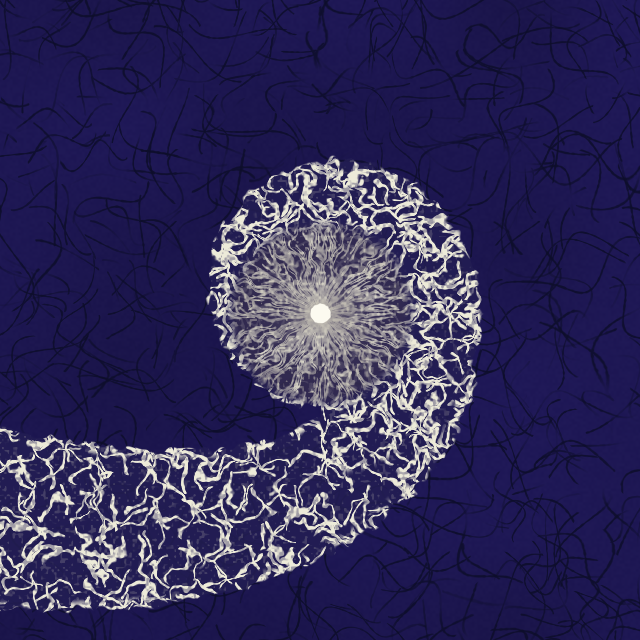
Reproduce this background procedurally as a Shadertoy shader.

```glsl
// A pale coiled frond of tangled threads on indigo paper scored with dark hairs.
// A spiral outline joined to a curved band forms the silhouette; jittered grid
// cells hold wavy strokes, laid out in polar space around the bright seed.

const float PI = 3.14159265;
const vec2  SEED_POS    = vec2(0.501, 0.510);
const float SEED_RADIUS = 0.0155;
const float CORE_RADIUS = 0.140;
const vec2  COIL_RADII  = vec2(0.146, 0.249);   // tight end, open end
const vec2  BAND_CENTER = vec2(0.090, 0.505);
const vec2  BAND_SIZE   = vec2(0.660, 0.457);
const float BAND_POWER  = 2.2;
const float FIBERS      = 30.0;                 // polar cells per turn
const float HAIR_WIDTH  = 0.0013;
const float THREAD_WIDTH = 0.0024;

const vec3 PAPER  = vec3(0.115, 0.090, 0.325);
const vec3 SHADE  = vec3(0.050, 0.052, 0.165);
const vec3 FLESH  = vec3(0.135, 0.115, 0.325);
const vec3 CORE   = vec3(0.200, 0.170, 0.310);
const vec3 CREAM  = vec3(0.930, 0.920, 0.850);
const vec3 GLOW   = vec3(0.740, 0.720, 0.680);

vec4 hash4(vec2 p) {
    vec4 q = fract(vec4(p.xyx, p.y) * vec4(0.1031, 0.1030, 0.0973, 0.1099));
    q += dot(q, q.wzxy + 33.33);
    return fract((q.xxyz + q.yzzw) * q.zywx);
}

vec2 noise2(vec2 p) {
    vec2 i = floor(p), f = fract(p);
    f = f * f * (3.0 - 2.0 * f);
    vec2 low  = mix(hash4(i).xy, hash4(i + vec2(1, 0)).xy, f.x);
    vec2 high = mix(hash4(i + vec2(0, 1)).xy, hash4(i + vec2(1, 1)).xy, f.x);
    return mix(low, high, f.y);
}

// Distance, in cells, to wavy strokes; spread limits their tilt from vertical.
float strands(vec2 p, float seed, float period, float spread, float bend) {
    vec2 cell = floor(p);
    float nearest = 9.0;
    for (int j = -1; j <= 1; j++)
    for (int i = -1; i <= 1; i++) {
        vec2 id = cell + vec2(i, j);
        vec4 h = hash4(vec2(mod(id.x, period), id.y + 200.0) + seed * 37.7);
        float tilt = 0.5 * PI + (h.z - 0.5) * spread;
        vec2 d = p - id - h.xy;
        d = vec2(dot(d, vec2(cos(tilt), sin(tilt))), dot(d, vec2(-sin(tilt), cos(tilt))));
        float freq = 2.0 + 3.0 * h.w;
        float phase = freq * d.x + 6.0 * h.x;
        float slope = bend * freq * cos(phase);
        float side = (d.y - bend * sin(phase)) / sqrt(1.0 + slope * slope);
        float past = max(abs(d.x) - mix(0.45, 0.80, h.w), 0.0);
        nearest = min(nearest, length(vec2(past, side)));
    }
    return nearest;
}

float ink(float dist, float width, float pixel) {
    return 1.0 - smoothstep(width - 0.7 * pixel, width + 0.7 * pixel, dist);
}

// Positive inside the coil: the radius grows clockwise from the bottom.
float coilDepth(vec2 d) {
    float turn = fract(atan(-d.x, -d.y) / (2.0 * PI));
    return mix(COIL_RADII.x, COIL_RADII.y, smoothstep(0.10, 0.60, turn)) - length(d);
}

// Positive inside the tail: below its upper curve, within the outer sweep.
float bandDepth(vec2 p) {
    float l = max(0.26 - p.x, 0.0), r = max(p.x - 0.33, 0.0);
    float upper = 0.297 + 0.53 * l * l + 1.9 * r * r - p.y;
    vec2 e = vec2(max(p.x - BAND_CENTER.x, 0.0), abs(p.y - BAND_CENTER.y)) / BAND_SIZE;
    e = pow(e + 1e-5, vec2(BAND_POWER));
    float outer = (1.0 - pow(e.x + e.y, 1.0 / BAND_POWER)) * BAND_SIZE.y;
    return min(min(upper, outer), BAND_CENTER.y + 0.01 - p.y);
}

void mainImage(out vec4 fragColor, in vec2 fragCoord) {
    vec2 uv = fragCoord / iResolution.y;
    float pixel = 1.0 / iResolution.y;
    vec2 rough = noise2(uv * 230.0);
    vec2 patchy = noise2(uv * 34.0);
    vec2 clouds = noise2(uv * 5.0);

    // Paper and its dark hairs
    vec3 color = PAPER * (0.90 + 0.16 * clouds.x) + 0.012 * (rough.x - 0.5);
    vec2 drift = uv + 0.035 * noise2(uv * 9.0);
    for (int k = 0; k < 5; k++) {
        float size = 0.075 + 0.016 * float(k);
        float hair = strands(drift / size + float(k) * 5.3, float(k), 1e3, PI, 0.26) * size;
        float strength = smoothstep(0.15, 0.60, noise2(uv * 16.0 + float(k) * 9.0).x);
        color = mix(color, SHADE, 0.85 * strength * ink(hair, HAIR_WIDTH * (0.6 + 0.9 * rough.y), pixel));
    }

    // Silhouette with a frayed border
    vec2 d = uv - SEED_POS;
    float radius = length(d);
    float coil = coilDepth(d);
    float depth = max(coil, bandDepth(uv));
    float frayed = depth + 0.014 * (noise2(uv * 75.0).x - 0.5);
    float body = smoothstep(-0.002, 0.002, frayed);
    float core = (1.0 - smoothstep(CORE_RADIUS - 0.015, CORE_RADIUS + 0.012, radius)) * body;
    float ring = smoothstep(-0.01, 0.01, coil) * (1.0 - core);
    color = mix(color, mix(FLESH, CORE, core), body * 0.85);
    float dust = smoothstep(0.62, 0.90, rough.x);
    color = mix(color, GLOW, body * dust * mix(0.22, 0.50, core));

    // Tangled threads, finer around the coil and along the border
    vec2 warped = uv + 0.016 * (noise2(uv * 48.0) - 0.5) + 0.006 * (noise2(uv * 120.0) - 0.5);
    float border = 1.0 - smoothstep(0.004, 0.018, depth);
    float threads = 0.0;
    for (int k = 0; k < 3; k++) {
        float size = 0.050 - 0.011 * float(k);
        float dist = strands(warped / size + float(k) * 7.1, 20.0 + float(k), 1e3, PI, 0.20) * size;
        float width = THREAD_WIDTH * (0.35 + 0.8 * patchy.x + 0.45 * rough.y);
        float weight = k < 2 ? 1.0 : max(ring, border);
        threads = max(threads, weight * ink(dist, width, pixel));
    }
    threads *= body * (1.0 - 0.85 * core) * (0.62 + 0.38 * smoothstep(0.15, 0.6, rough.x));
    color = mix(color, CREAM, threads);

    // Radial fibers and the glow they gather into
    vec2 swirl = d + 0.014 * (noise2(uv * 55.0) - 0.5) * smoothstep(0.01, 0.08, radius);
    float span = length(swirl);
    vec2 polar = vec2(atan(swirl.y, swirl.x) / (2.0 * PI) * FIBERS, span * 24.0);
    float fibers = 0.0;
    for (int k = 0; k < 3; k++) {
        float dist = strands(polar + vec2(0.0, float(k) * 3.7), 40.0 + float(k), FIBERS, 1.5, 0.17);
        dist *= 2.0 * PI * span / FIBERS;
        fibers = max(fibers, ink(dist, 0.0015 * (0.4 + 1.1 * rough.y), pixel));
    }
    color = mix(color, mix(GLOW, CREAM, patchy.y), core * fibers * (0.45 + 0.45 * rough.x));
    float halo = exp(-max(radius - SEED_RADIUS, 0.0) / 0.024);
    color = mix(color, GLOW, 0.65 * halo * body);

    // Bright seed
    color = mix(color, vec3(0.99, 0.98, 0.94), ink(radius + 0.002 * (rough.x - 0.5), SEED_RADIUS, pixel));
    fragColor = vec4(color, 1.0);
}
```
